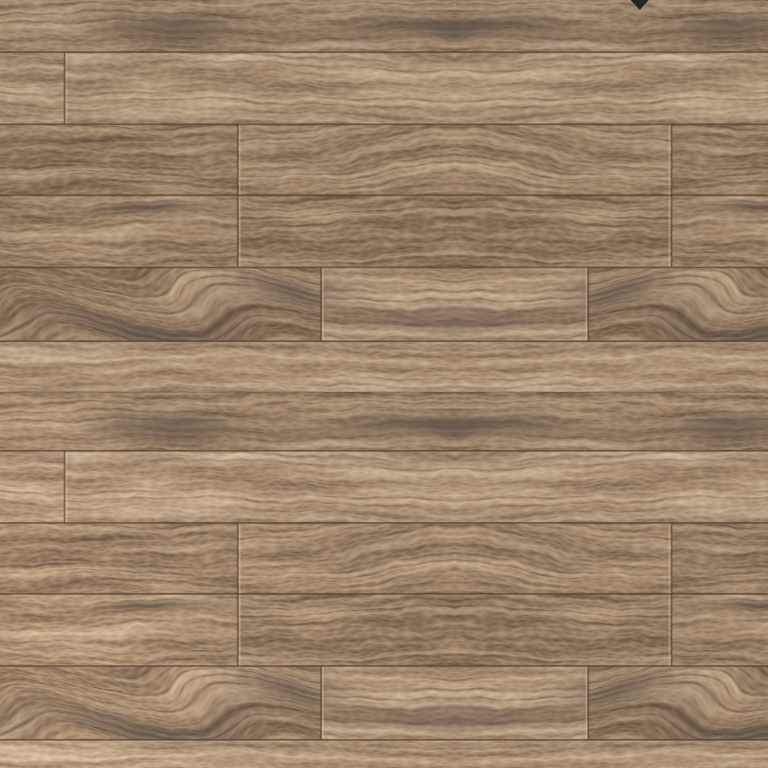
This texture is drawn by a WebGL 2 fragment shader. Its source:

```glsl
#version 300 es
precision highp float;
// Mirrored wooden floor planks with streaked grain, dark stains and thin joints.
uniform vec2 u_resolution;
out vec4 fragColor;

const float PERIOD = 0.519;      // height of one group of six rows
const float FIRST_ROW = 0.068;   // top of the first full group
const float MIRROR_X = 0.592;    // axis of the left-right symmetry

const vec3 BARK = vec3(0.36, 0.29, 0.225);
const vec3 OAK = vec3(0.635, 0.535, 0.43);
const vec3 PALE = vec3(0.83, 0.74, 0.63);
const vec3 SMOKE = vec3(0.36, 0.31, 0.275);
const vec3 JOINT = vec3(0.30, 0.235, 0.18);
const vec3 LEAF = vec3(0.12, 0.16, 0.12);

// Row edges in the group, and distance of each row's end joints from the axis.
const float EDGE[7] = float[7](0.0, 0.181, 0.359, 0.54, 0.725, 0.853, 1.0);
const float END[6] = float[6](0.508, 0.2825, 0.2825, 0.174, 9.0, 9.0);
// Per row: x for the middle plank, y for the outer planks.
const vec2 TONE[6] = vec2[6](vec2(0.64, 0.62), vec2(0.55, 0.46), vec2(0.48, 0.54),
                             vec2(0.62, 0.44), vec2(0.66, 0.66), vec2(0.54, 0.54));
const vec2 BEND[6] = vec2[6](vec2(-0.014, 0.0), vec2(0.03, 0.003), vec2(0.012, 0.003),
                             vec2(-0.01, 0.017), vec2(-0.012, 0.0), vec2(0.004, 0.0));
// Stains: distance from axis, height in group, half width, half height.
const vec4 STAIN[6] = vec4[6](vec4(0.0, 0.655, 0.12, 0.027), vec4(0.0, 0.952, 0.17, 0.03),
                              vec4(0.37, 0.945, 0.08, 0.032), vec4(0.40, 0.393, 0.07, 0.011),
                              vec4(0.22, 0.61, 0.06, 0.04), vec4(0.42, 0.69, 0.13, 0.03));

vec2 hash2(vec2 p) {
  vec3 q = fract(p.xyx * vec3(0.1031, 0.103, 0.0973));
  q += dot(q, q.yzx + 33.33);
  return fract((q.xx + q.yz) * q.zy);
}

// Cellular noise: distance to the nearest scattered point.
float cells(vec2 p) {
  vec2 base = floor(p);
  float nearest = 1.0;
  for (int j = -1; j <= 1; j++)
    for (int i = -1; i <= 1; i++) {
      vec2 cell = base + vec2(i, j);
      nearest = min(nearest, length(cell + hash2(cell) - p));
    }
  return nearest;
}

float blob(vec2 offset, vec2 size) {
  vec2 q = offset / size;
  return exp(-dot(q, q));
}

// Soft line of given half width around distance zero.
float line(float dist, float halfWidth, float aa) {
  return 1.0 - smoothstep(halfWidth - aa, halfWidth + aa, abs(dist));
}

// Layered sines that make the fibres wander.
float wander(vec2 p, float seed) {
  return 0.0025 * sin(p.x * 19.0 + seed + 2.0 * sin(p.y * 41.0))
       + 0.0014 * sin(p.x * 53.0 + p.y * 70.0 + seed * 2.3)
       + 0.0006 * sin(p.x * 141.0 + seed * 4.1);
}

// Signed lightness of the wood: fibres, pores and growth rings.
float grain(vec2 p, float seed) {
  vec2 q = p + seed * vec2(1.7, 3.1);
  float broad = cells(q * vec2(3.0, 48.0)) - 0.48;
  float fibre = cells(q * vec2(10.0, 150.0)) - 0.48;
  float pores = cells(q * vec2(75.0, 260.0)) - 0.48;
  float phase = p.y * 420.0 + 2.2 * sin(p.y * 97.0 + seed) + 3.0 * broad + seed;
  float ring = pow(0.5 + 0.5 * sin(phase), 4.0) - 0.27;
  return 0.40 * broad + 0.34 * fibre + 0.26 * pores - ring * (0.17 + 0.25 * broad);
}

vec3 woodColour(float tone) {
  return tone < 0.5 ? mix(BARK, OAK, clamp(tone * 2.0, 0.0, 1.0))
                    : mix(OAK, PALE, clamp(tone * 2.0 - 1.0, 0.0, 1.0));
}

void main() {
  vec2 p = gl_FragCoord.xy / u_resolution;
  p.y = 1.0 - p.y;
  float aa = 0.7 / min(u_resolution.x, u_resolution.y);

  // Find the row and plank.
  float across = abs(p.x - MIRROR_X);
  float down = fract((p.y - FIRST_ROW) / PERIOD);
  int row = 0;
  for (int i = 1; i < 6; i++) if (down >= EDGE[i]) row = i;
  float outer = step(END[row], across);
  float seed = float(row) * 2.3 + outer * 1.37;

  // Bend the grain into arches in the middle and swells outside.
  vec2 wood = vec2(across, down * PERIOD);
  float arch = BEND[row].x * exp(-across * across / 0.02);
  float swell = BEND[row].y * sin(across * 23.0 + 25.0 * wood.y);
  wood.y += mix(arch, swell, outer) + wander(wood, seed);
  float tone = mix(TONE[row].x, TONE[row].y, outer) + grain(wood, seed);
  vec3 colour = woodColour(tone);

  // Smoky stains, broken up along the fibres.
  float smoke = 0.0;
  for (int i = 0; i < 6; i++)
    smoke += blob(vec2(across, wood.y / PERIOD) - STAIN[i].xy, STAIN[i].zw);
  float streak = cells(wood * vec2(7.0, 95.0) + seed);
  colour = mix(colour, SMOKE, clamp(smoke * (0.95 - 0.6 * streak), 0.0, 0.8));

  // Joints: dark row lines, and end joints with a pale bevel.
  float top = (down - EDGE[row]) * PERIOD;
  float bottom = (EDGE[row + 1] - down) * PERIOD;
  float faint = (row == 4 && bottom < top) || (row == 5 && top < bottom) ? 0.3 : 0.7;
  float end = across - END[row];
  colour = mix(colour, PALE, 0.45 * line(end + 0.0026, 0.0011, aa));
  colour = mix(colour, JOINT, 0.6 * line(end, 0.0011, aa));
  colour = mix(colour, JOINT, faint * line(min(top, bottom), 0.0011, aa));

  // Uneven daylight, and a small leaf tip at the top edge.
  colour *= 0.97 + 0.03 * p.y + 0.12 * blob(p - vec2(0.0, 0.85), vec2(0.3, 0.25));
  float leaf = abs(p.x - 0.833) * 1.1 + p.y - 0.013;
  colour = mix(colour, LEAF, 1.0 - smoothstep(-aa, aa, leaf));
  fragColor = vec4(colour, 1.0);
}
```
